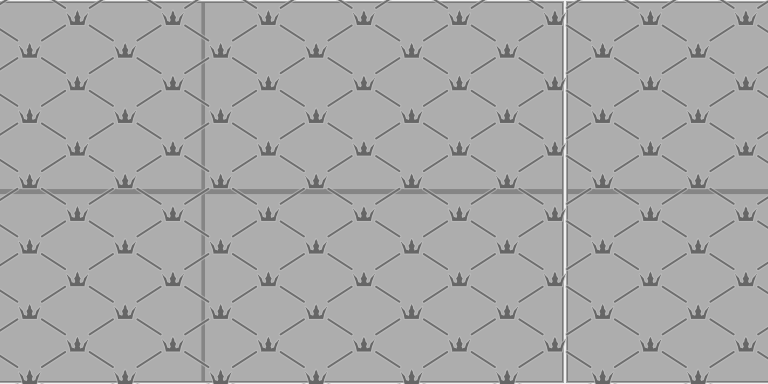
Reproduce this pattern procedurally as a WebGL 2 fragment shader.

```glsl
#version 300 es
precision highp float;
// Grey tiled panels with an embossed diamond lattice and a crown at each crossing.

uniform vec2 u_resolution;
out vec4 fragColor;

// Lengths are in canvas units: HEIGHT units span the canvas from bottom to top.
#define HEIGHT 384.0
#define CELL vec2(95.5, 65.3)
#define ORIGIN vec2(77.4, 366.0)
#define DASH_HALF vec2(11.6, 7.5)
#define DASH_RADIUS 0.95
#define DASH_LIFT 1.3
#define HALO 1.1
#define JOINT_CENTER vec2(203.2, 192.4)
#define JOINT_HALF vec2(1.8, 2.5)
#define GAP_X 565.0
#define GAP_HALF 1.4
#define RIM_HALF 2.9

const vec3 FACE = vec3(0.68);
const vec3 JOINT = vec3(0.52);
const vec3 RIM = vec3(0.46);
const vec3 GAP = vec3(0.94);
const vec3 HIGHLIGHT = vec3(0.75);
const vec3 DASH = vec3(0.43);
const vec3 CROWN = vec3(0.40);

// Right half of the crown outline, from base to top spike
const int CORNERS = 12;
const vec2 OUTLINE[CORNERS] = vec2[CORNERS](
    vec2(0.0, -7.0), vec2(7.0, -7.0), vec2(7.9, -2.5), vec2(10.6, 4.8),
    vec2(6.9, 1.0), vec2(5.6, -3.0), vec2(3.0, -3.9), vec2(2.2, -2.0),
    vec2(3.1, 0.8), vec2(1.5, 3.2), vec2(1.2, 5.2), vec2(0.0, 7.4));

float segmentDistance(vec2 p, vec2 a, vec2 b) {
    vec2 edge = b - a;
    float t = clamp(dot(p - a, edge) / dot(edge, edge), 0.0, 1.0);
    return length(p - a - edge * t);
}

// Signed distance to the mirrored outline; its axis is left open
float crownDistance(vec2 p) {
    p.x = abs(p.x);
    float nearest = 1e5;
    float side = 1.0;
    for (int i = 0; i < CORNERS - 1; i++) {
        vec2 a = OUTLINE[i];
        vec2 b = OUTLINE[i + 1];
        nearest = min(nearest, segmentDistance(p, a, b));
        if ((a.y > p.y) != (b.y > p.y)) {
            float crossing = a.x + (b.x - a.x) * (p.y - a.y) / (b.y - a.y);
            if (crossing > p.x) side = -side;
        }
    }
    return side * nearest;
}

vec2 nearestInGrid(vec2 p) {
    return p - CELL * floor(p / CELL + 0.5);
}

// One dash per half cell, its slope alternating like a checkerboard
float dashDistance(vec2 p) {
    vec2 halfCell = 0.5 * CELL;
    vec2 id = floor(p / halfCell);
    vec2 local = p - (id + 0.5) * halfCell;
    if (mod(id.x + id.y, 2.0) > 0.5) local.x = -local.x;
    local.y -= DASH_LIFT;
    return segmentDistance(local, -DASH_HALF, DASH_HALF) - DASH_RADIUS;
}

float coverage(float dist, float blur) {
    return 1.0 - smoothstep(-blur, blur, dist);
}

void main() {
    float unitsPerPixel = HEIGHT / u_resolution.y;
    vec2 p = gl_FragCoord.xy * unitsPerPixel;
    float blur = 0.6 * unitsPerPixel;

    // Panel faces and the grey joints
    vec2 joint = abs(p - JOINT_CENTER) - JOINT_HALF;
    vec3 color = mix(FACE, JOINT, coverage(min(joint.x, joint.y), blur));

    // Bright gap and canvas border, each with a dark rim
    float gap = min(abs(p.x - GAP_X), min(p.y, HEIGHT - p.y));
    color = mix(color, RIM, coverage(gap - RIM_HALF, blur));
    color = mix(color, GAP, coverage(gap - GAP_HALF, blur));

    // Crowns and dashes with a faint embossed halo
    vec2 q = p - ORIGIN;
    float crown = min(crownDistance(nearestInGrid(q)),
                      crownDistance(nearestInGrid(q - 0.5 * CELL)));
    float dash = dashDistance(q);
    float halo = coverage(min(crown, dash) - HALO, blur);
    color = mix(color, HIGHLIGHT, 0.6 * halo);
    color = mix(color, DASH, coverage(dash, blur));
    color = mix(color, CROWN, coverage(crown, blur));

    fragColor = vec4(color, 1.0);
}
```
